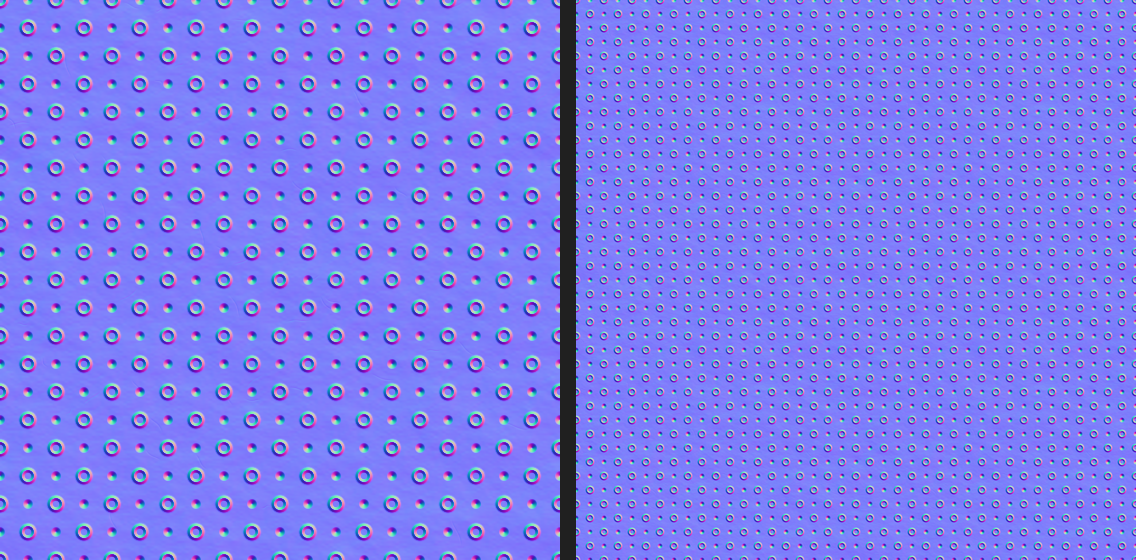
Left: one tile. Right: repeated 2 by 2.
Reproduce this texture map procedurally as a WebGL 2 fragment shader.

```glsl
#version 300 es
precision highp float;

uniform vec2 u_resolution;
out vec4 fragColor;

const float CELLS = 20.0;
const float SCRATCHES = 60.0;

float hash(vec2 p) {
    vec3 q = fract(p.xyx * vec3(0.1031, 0.1030, 0.0973));
    q += dot(q, q.yzx + 33.33);
    return fract((q.x + q.y) * q.z);
}

// Value noise that wraps after a whole number of lattice steps
float wrapNoise(vec2 p, vec2 period) {
    vec2 i = floor(p);
    vec2 f = p - i;
    f = f * f * (3.0 - 2.0 * f);
    float a = hash(mod(i, period));
    float b = hash(mod(i + vec2(1.0, 0.0), period));
    float c = hash(mod(i + vec2(0.0, 1.0), period));
    float d = hash(mod(i + vec2(1.0, 1.0), period));
    return mix(mix(a, b, f.x), mix(c, d, f.x), f.y);
}

float surfaceHeight(vec2 uv) {
    float height = 0.0;
    float amplitude = 0.5;
    vec2 period = vec2(9.0, 14.0);
    for (int octave = 0; octave < 5; octave++) {
        height += amplitude * wrapNoise(uv * period, period);
        period *= 2.0;
        amplitude *= 0.5;
    }
    return height;
}

vec2 surfaceSlope(vec2 uv, float offset, float strength) {
    float h = surfaceHeight(uv);
    float dx = surfaceHeight(uv + vec2(offset, 0.0)) - h;
    float dy = surfaceHeight(uv + vec2(0.0, offset)) - h;
    return vec2(dx, dy) * strength / offset;
}

// Faint short grooves scattered over the sheet
vec2 scratchSlope(vec2 uv, float width, float strength) {
    vec2 slope = vec2(0.0);
    for (float i = 0.0; i < SCRATCHES; i++) {
        vec2 center = vec2(hash(vec2(i, 3.0)), hash(vec2(i, 17.0)));
        float angle = (hash(vec2(i, 29.0)) - 0.6) * 2.4;
        float halfLength = mix(0.008, 0.03, hash(vec2(i, 41.0)));
        vec2 along = vec2(cos(angle), sin(angle));
        vec2 across = vec2(-along.y, along.x);
        vec2 d = fract(uv - center + 0.5) - 0.5;
        float t = dot(d, along) / halfLength;
        float s = (dot(d, across) + 0.002 * sin(t * 3.0 + i)) / width;
        float taper = 1.0 - smoothstep(0.3, 1.0, abs(t));
        slope += across * s * exp(-s * s) * taper * strength;
    }
    return slope;
}

// Smooth hump centred on a radius
float band(float r, float center, float halfWidth) {
    float t = clamp((r - center) / halfWidth, -1.0, 1.0);
    float k = 1.0 - t * t;
    return k * k;
}

// Radial slope of a raised eyelet with a flat floor
float eyeletSlope(float r) {
    float innerWall = 2.4 * band(r, 0.165, 0.07);
    float outerWall = 2.1 * band(r, 0.255, 0.065) + 0.45 * band(r, 0.29, 0.07);
    return innerWall - outerWall;
}

// Radial slope of a small steep dimple
float dimpleSlope(float r) {
    float wall = 1.0 - smoothstep(0.1, 0.2, r);
    return 2.3 * wall * smoothstep(0.0, 0.055, r);
}

// Checkerboard of eyelets and dimples
vec2 studSlope(vec2 uv, float cells) {
    vec2 q = uv * cells;
    vec2 id = floor(q + 0.5);
    vec2 p = q - id;
    float r = length(p);
    float isDimple = mod(id.x + id.y, 2.0);
    float variation = mix(0.9, 1.1, hash(mod(id, cells) + 7.0));
    float radial = mix(eyeletSlope(r), dimpleSlope(r), isDimple);
    return p / max(r, 0.001) * radial * variation;
}

vec3 encodeNormal(vec2 slope) {
    vec3 normal = normalize(vec3(-slope, 1.0));
    return normal * 0.49 + 0.495;
}

void main() {
    vec2 uv = gl_FragCoord.xy / u_resolution;
    vec2 slope = studSlope(uv, CELLS);
    slope += surfaceSlope(uv, 0.002, 0.0055);
    slope += scratchSlope(uv, 0.0016, 0.2);
    fragColor = vec4(encodeNormal(slope), 1.0);
}
```
